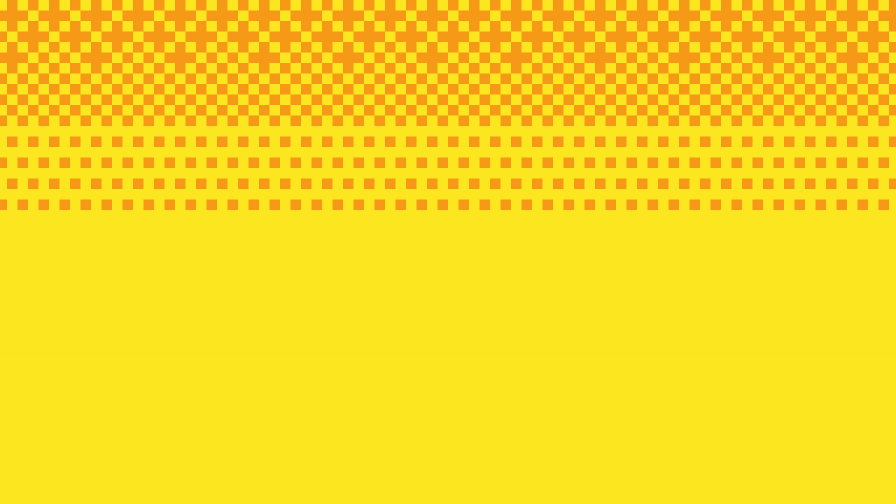
Write a Shadertoy shader that draws this background.

```glsl
// A yellow field with an orange pixel dither fading down from the top edge.
// A square grid, centred across the canvas, is filled by row and column rules:
// plus shapes at the top, then a checkerboard, then staggered single squares.

#define ROWS 48.0            // grid cells over the canvas height
#define PLUS_ROWS 6.0        // rows from the top holding plus shapes
#define CHECKER_ROWS 12.0    // rows from the top with at least a checkerboard
#define DITHER_ROWS 20.0     // rows from the top holding any orange
#define SEAM_HEIGHT 0.301    // height of the faint line in the plain field
#define SEAM_STRENGTH 0.02
#define YELLOW vec3(0.99, 0.90, 0.12)
#define ORANGE vec3(0.96, 0.60, 0.09)

// 1.0 when value is congruent to phase, modulo period (whole numbers)
float every(float value, float period, float phase) {
    return 1.0 - step(0.5, mod(value - phase + 0.25, period));
}

// Fill of one cell: x counts from the centre line, y from the top edge
float cellFill(vec2 cell) {
    float row = max(cell.y, 0.0);
    float oddRow = mod(row, 2.0);

    // Staggered squares on every second row
    if (row >= CHECKER_ROWS) {
        float stagger = mod(floor(row * 0.5), 2.0);
        return oddRow * step(row, DITHER_ROWS - 0.5) * every(cell.x, 2.0, stagger);
    }

    // Checkerboard
    float fill = every(cell.x + row, 2.0, 0.0);

    // Filled gaps join their neighbours into plus shapes, sparser on the last row
    if (row < PLUS_ROWS) {
        float lastRow = step(PLUS_ROWS - 1.5, row);
        float phase = mod(floor(row * 0.5), 2.0) > 0.5 ? 0.0 : 2.0;
        float gap = mix(every(cell.x, 4.0, phase), every(cell.x, 8.0, 6.0), lastRow);
        fill = max(fill, oddRow * gap);
    }
    return fill;
}

// Grid coverage, blended across cell borders over one pixel
float ditherCoverage(vec2 p, float pixel) {
    vec2 q = p - 0.5;
    vec2 c = floor(q);
    vec2 t = clamp((fract(q) - 0.5) / pixel + 0.5, 0.0, 1.0);
    float upper = mix(cellFill(c), cellFill(c + vec2(1.0, 0.0)), t.x);
    float lower = mix(cellFill(c + vec2(0.0, 1.0)), cellFill(c + 1.0), t.x);
    return mix(upper, lower, t.y);
}

void mainImage(out vec4 fragColor, in vec2 fragCoord) {
    float pixel = 1.0 / iResolution.y;
    vec2 uv = fragCoord * pixel;
    float centre = 0.5 * iResolution.x * pixel;
    vec2 grid = vec2(uv.x - centre, 1.0 - uv.y) * ROWS;

    // Plain field with its faint seam
    float seam = 1.0 - smoothstep(0.0, 0.003, abs(uv.y - SEAM_HEIGHT));
    vec3 color = mix(YELLOW, ORANGE, seam * SEAM_STRENGTH);

    // Dither on top
    color = mix(color, ORANGE, ditherCoverage(grid, ROWS * pixel));
    fragColor = vec4(color, 1.0);
}
```
